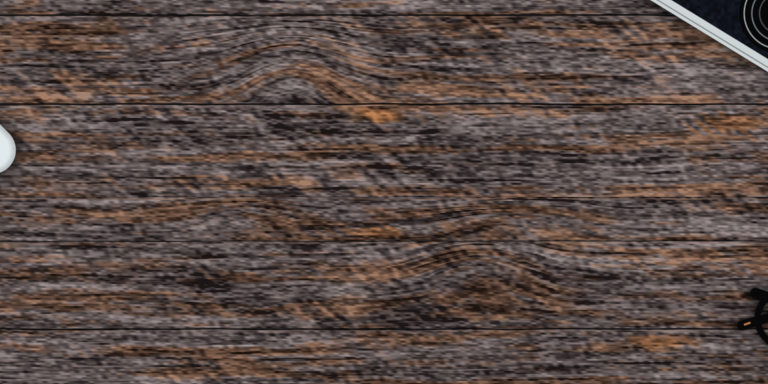
Write a Shadertoy shader that draws this texture.

```glsl
// Weathered dark wood planks with a mouse, a notebook, a lens and glasses at the edges.

const vec3 GREY_DARK  = vec3(0.11, 0.085, 0.085);
const vec3 GREY_LIGHT = vec3(0.56, 0.51, 0.51);
const vec3 WARM_DARK  = vec3(0.12, 0.075, 0.055);
const vec3 WARM_LIGHT = vec3(0.60, 0.455, 0.37);
const vec3 ORANGE     = vec3(0.52, 0.34, 0.21);
const vec3 PAPER      = vec3(0.80, 0.83, 0.84);
const vec3 COVER      = vec3(0.06, 0.07, 0.10);
const vec3 BLACK      = vec3(0.03, 0.03, 0.035);

// Seams: height and strength
const vec2 SEAMS[5] = vec2[5](vec2(0.143, 0.85), vec2(0.372, 0.5),
    vec2(0.487, 0.2), vec2(0.729, 0.9), vec2(0.96, 0.9));
// Knots: centre and radii
const vec4 KNOTS[4] = vec4[4](vec4(0.76, 0.80, 0.15, 0.12), vec4(1.25, 0.31, 0.17, 0.09),
    vec4(1.32, 0.43, 0.20, 0.06), vec4(0.62, 0.45, 0.12, 0.04));
// Bare orange patches: centre and radii
const vec4 PATCHES[4] = vec4[4](vec4(0.99, 0.70, 0.09, 0.022), vec4(1.92, 0.68, 0.13, 0.03),
    vec4(0.98, 0.395, 0.10, 0.022), vec4(1.70, 0.11, 0.13, 0.022));

float hash(vec2 p) {
    vec3 q = fract(p.xyx * 0.1031);
    q += dot(q, q.yzx + 33.33);
    return fract((q.x + q.y) * q.z);
}

float noise(vec2 p) {
    vec2 i = floor(p), f = fract(p);
    f = f * f * (3.0 - 2.0 * f);
    return mix(mix(hash(i), hash(i + vec2(1, 0)), f.x),
               mix(hash(i + vec2(0, 1)), hash(i + vec2(1, 1)), f.x), f.y);
}

float fbm(vec2 p) {
    float sum = 0.0, amp = 0.533;
    for (int i = 0; i < 4; i++) {
        sum += amp * noise(p);
        p = p * 2.03 + 17.0;
        amp *= 0.5;
    }
    return sum;
}

float cover(float d, float aa) { return 1.0 - smoothstep(-aa, aa, d); }

float capsule(vec2 p, vec2 a, vec2 b, float r) {
    vec2 ab = b - a;
    return length(p - a - ab * clamp(dot(p - a, ab) / dot(ab, ab), 0.0, 1.0)) - r;
}

float ring(vec2 p, vec2 c, float r, float halfWidth) { return abs(length(p - c) - r) - halfWidth; }

float blob(vec2 p, vec4 spot) {
    vec2 d = (p - spot.xy) / spot.zw;
    return exp(-dot(d, d));
}

vec3 shade(vec3 col, float d, float reach) { return col * (1.0 - 0.55 * exp(-max(d, 0.0) / reach)); }

float plankIndex(float y) {
    float n = 0.0;
    for (int i = 0; i < 5; i++) n += step(SEAMS[i].x, y);
    return n;
}

vec3 wood(vec2 p, float aa) {
    float plank = plankIndex(p.y);
    vec2 seed = vec2(plank * 31.7 + 5.0, plank * 13.3 + 9.0);

    // Grain height, bent around the knots
    float v = p.y + 0.03 * (fbm(p * vec2(2.0, 4.0) + seed) - 0.5), knot = 0.0, bare = 0.0;
    for (int i = 0; i < 4; i++) {
        float here = blob(p, KNOTS[i]) * step(abs(plankIndex(KNOTS[i].y) - plank), 0.5);
        v -= 0.8 * KNOTS[i].w * here;
        knot = max(knot, here);
        bare = max(bare, blob(p, PATCHES[i]) * step(abs(plankIndex(PATCHES[i].y) - plank), 0.5));
    }

    // Long fibres, cracks, short flecks, diagonal saw marks
    float band  = fbm(vec2(p.x * 2.2, v * 55.0) + seed);
    float fibre = noise(vec2(p.x * 14.0, v * 165.0) + seed);
    float crack = 1.0 - smoothstep(0.1, 0.36, noise(vec2(p.x * 8.0, v * 120.0) + seed + 25.0));
    float fleck = noise(vec2(p.x * 75.0 + p.y * 30.0, p.y * 190.0));
    float saw   = noise(vec2(p.x * 55.0 + p.y * 66.0, (p.x - p.y) * 7.0) + seed);
    float sawn  = smoothstep(0.48, 0.66, fbm(p * vec2(2.2, 9.0) + seed + 40.0));
    float tone  = 0.58 + 0.7 * (band - 0.5) + 0.45 * (fibre - 0.5) + 0.65 * (fleck - 0.5) - 0.3 * crack;
    tone += (0.12 + 0.45 * sawn) * (saw - 0.5) + 0.4 * knot * (noise(vec2(p.x * 3.0, v * 85.0)) - 0.65);
    tone = clamp(tone, 0.0, 1.1);

    // Grey weathering over warm wood, in thin interleaved streaks
    float streak = 0.6 * fbm(vec2(p.x * 1.8, v * 34.0) + seed + 70.0) + 0.25 * noise(vec2(p.x * 11.0, v * 95.0) + 50.0)
                 + 0.15 * saw + 0.04 * sawn;
    float warm = smoothstep(0.46, 0.66, streak);
    vec3 col = mix(mix(GREY_DARK, GREY_LIGHT, tone), mix(WARM_DARK, WARM_LIGHT, tone), warm);
    col = mix(col, ORANGE * (0.3 + 1.1 * tone), 0.75 * smoothstep(0.3, 0.8, bare + 0.5 * (saw - 0.5)));

    // Dark gaps with a worn lower lip
    for (int i = 0; i < 5; i++) {
        float d = p.y - SEAMS[i].x + 0.003 * (noise(vec2(p.x * 9.0, float(i) * 7.0)) - 0.5);
        col = mix(col, WARM_LIGHT * 0.9, (0.75 - 0.4 * SEAMS[i].y) * cover(abs(d + 0.005) - 0.002, aa) * fibre);
        col = mix(col, BLACK, SEAMS[i].y * cover(abs(d) - 0.002, aa));
    }
    return col;
}

void mainImage(out vec4 fragColor, in vec2 fragCoord) {
    vec2 p = fragCoord / iResolution.xy * vec2(2.0, 1.0);
    float aa = 1.0 / iResolution.y;
    vec3 col = wood(p, aa);

    // Mouse at the left edge
    float mouse = capsule(p, vec2(-0.021, 0.609), vec2(-0.14, 0.73), 0.0625);
    col = mix(shade(col, mouse, 0.025), PAPER * (1.1 - 0.2 * smoothstep(-0.02, 0.0, mouse)), cover(mouse, aa));

    // Notebook in the upper right corner: page edges, then cover
    float book = -dot(p - vec2(1.693, 1.0), vec2(0.521, 0.853));
    col = mix(shade(col, book, 0.015), PAPER, cover(book, aa));
    col = mix(col, PAPER * 0.65, cover(abs(book + 0.010) - 0.0015, aa));
    col = mix(col, COVER * (0.7 + 0.8 * noise(p * 110.0)), cover(book + 0.029, aa));

    // Lens barrel with bright rings
    vec2 lens = vec2(2.03, 0.965);
    col = mix(col, BLACK, cover(length(p - lens) - 0.105, aa));
    for (int i = 0; i < 3; i++)
        col = mix(col, PAPER * (0.75 - 0.2 * float(i)), cover(ring(p, lens, 0.092 - 0.02 * float(i), 0.002), aa));

    // Glasses at the right edge: rim, hinge and arm
    float frame = ring(p, vec2(2.045, 0.17), 0.072, 0.008);
    frame = min(frame, capsule(p, vec2(1.968, 0.236), vec2(2.01, 0.222), 0.014));
    frame = min(frame, capsule(p, vec2(1.932, 0.153), vec2(2.01, 0.175), 0.012));
    col = mix(shade(col, frame, 0.012), BLACK, cover(frame, aa));
    col = mix(col, ORANGE * 1.3, cover(capsule(p, vec2(1.940, 0.155), vec2(1.952, 0.159), 0.003), aa));

    fragColor = vec4(clamp(col, 0.0, 1.0), 1.0);
}
```
